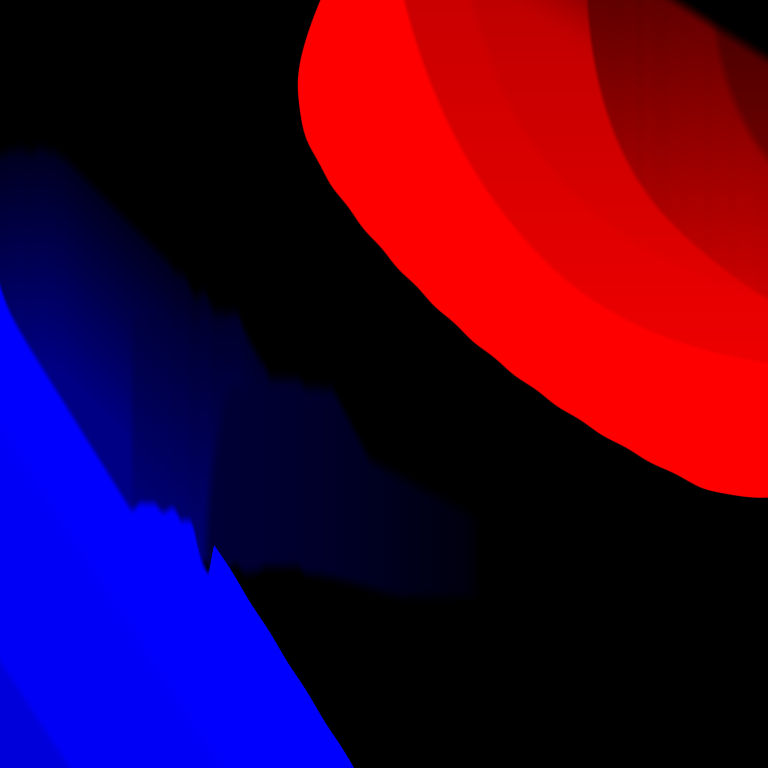
This background is drawn by a Shadertoy shader. Its source:

```glsl
// Two glowing masses on black: a red bowl of nested shells at upper right,
// and a blue slope at lower left trailing a torn, stepped dark-blue veil.
// Shells are skewed parabolas on the diagonal; the veil is a stepped height profile.

const vec3 RED = vec3(1.0, 0.0, 0.0);
const vec3 BLUE = vec3(0.0, 0.0, 1.0);

float hash(float n) {
    return fract(sin(n * 127.1) * 43758.5453);
}

float noise(float x) {
    float cell = floor(x);
    return mix(hash(cell), hash(cell + 1.0), smoothstep(0.0, 1.0, x - cell));
}

// Coverage of the positive side of a signed value, blurred over a width
float cover(float d, float blur) {
    return smoothstep(-blur, blur, d);
}

// Linear descent of a given height between two abscissas
float fall(float x, float from, float to, float height) {
    return height * clamp((x - from) / (to - from), 0.0, 1.0);
}

// Signed height above a parabola on the diagonal; bend = left and right curvature
float shell(vec2 diag, vec2 vertex, vec2 bend) {
    float d = diag.x - vertex.x;
    return diag.y - vertex.y - (d < 0.0 ? bend.x : bend.y) * d * d;
}

// Outer bowl: a parabola whose two ends curl up, with a faint scallop
float bowl(vec2 diag) {
    float d = diag.x + 0.06;
    float curl = 15.6 * pow(max(-d, 0.0), 7.0) + 3.0 * pow(max(d - 0.6, 0.0), 2.0);
    return shell(diag, vec2(-0.06, 1.168), vec2(0.3)) - curl
        + 0.0012 * sin(d * 65.0);
}

float redLight(vec2 p, float pixel) {
    vec2 diag = vec2(p.x - p.y, p.x + p.y);
    float depth = 1.0 - p.y;
    float rim = depth - 0.63 * (p.x - 0.892);

    float outer = bowl(diag);
    float second = shell(diag, vec2(0.05, 1.37), vec2(0.57, 0.88));
    float third = shell(diag, vec2(0.0, 1.495), vec2(0.8));
    float dark = shell(diag, vec2(0.17, 1.584), vec2(1.1, 0.55));
    float core = shell(diag, vec2(0.25, 1.79), vec2(1.3));

    // Each shell is dimmer than the one around it and brightens downwards
    float light = mix(1.0, 0.79 + 0.3 * depth, cover(second, 0.006));
    light = mix(light, 0.75 + 0.36 * depth, cover(third, 0.012));
    light *= mix(0.55, 1.0, smoothstep(0.0, 0.16, rim));
    float darkLight = 0.37 + 1.1 * depth + 0.015 * noise(p.x * 90.0);
    light = mix(light, min(light, darkLight), cover(dark, 0.006));
    light = mix(light, 0.27 + 0.75 * depth, cover(core, 0.012));

    // Crisp outer edge, soft cut at the upper right
    float edge = max(fwidth(outer), pixel) * 0.7;
    return light * cover(outer, edge) * smoothstep(-0.004, 0.022, rim);
}

// Upper outline of the veil, descending in steps
float veilTop(float x) {
    return 0.808 - fall(x, 0.07, 0.27, 0.2) - fall(x, 0.27, 0.312, 0.022)
        - fall(x, 0.312, 0.352, 0.081) - fall(x, 0.352, 0.43, 0.006)
        - fall(x, 0.43, 0.482, 0.098) - fall(x, 0.482, 0.625, 0.078);
}

float veilLight(vec2 p) {
    float teeth = noise(p.x * 75.0) - 0.5;
    // The outline is torn only on its level treads
    float tread = 1.0 - smoothstep(0.06, 0.09, p.x)
        + smoothstep(0.2, 0.24, p.x) * (1.0 - smoothstep(0.42, 0.45, p.x));
    float top = veilTop(p.x) + 0.018 * teeth * tread;
    float bottom = 0.258 - fall(p.x, 0.4, 0.52, 0.035)
        + 0.022 * teeth * (1.0 - smoothstep(0.38, 0.44, p.x));
    float depth = max(top - p.y, 0.0);

    // Three overlapping layers, dimmer towards the right
    float light = min(0.12 + 1.4 * depth, 0.52);
    float middle = cover(p.x - 0.172, 0.006) * cover(0.585 + 0.02 * teeth - p.y, 0.015);
    light = mix(light, 0.16 + 0.85 * depth, middle);
    float bend = 0.268 + 0.45 * pow(max(p.y - 0.25, 0.0), 2.0);
    float tail = cover(p.x - bend, 0.009) * cover(0.495 + 0.02 * teeth - p.y, 0.015);
    float tailLight = 0.21 - fall(p.x, 0.29, 0.43, 0.05) - fall(p.x, 0.43, 0.62, 0.11);
    light = mix(light, tailLight, tail);

    return light * cover(top - p.y, 0.014) * cover(p.y - bottom, 0.012)
        * (1.0 - smoothstep(0.608, 0.63, p.x));
}

// Upper edge of the bright slope: covered, torn, then bare
float slopeTop(float x) {
    float covered = 0.609 - 1.6 * x + 0.02 * exp(-x / 0.01);
    float torn = 0.345 - 0.2 * (x - 0.175) - 2.2 * max(x - 0.24, 0.0)
        + 0.022 * (noise(x * 80.0) - 0.5);
    float bare = 0.738 - 1.6 * x + 0.001 * sin(x * 130.0);
    float top = mix(covered, torn, smoothstep(0.166, 0.182, x));
    return mix(top, bare, smoothstep(0.27, 0.28, x));
}

void mainImage(out vec4 fragColor, in vec2 fragCoord) {
    vec2 p = fragCoord / iResolution.xy;
    float pixel = 1.0 / iResolution.y;

    float blur = mix(0.009, 1.3 * pixel, smoothstep(0.265, 0.28, p.x));
    float slope = cover(slopeTop(p.x) - p.y, blur);
    float slopeLight = 1.0 - 0.03 * cover(0.445 - 1.54 * p.x - p.y, 0.03)
        - 0.11 * cover(0.14 - 1.54 * p.x - p.y, 0.012);

    float blue = mix(veilLight(p), slopeLight, slope);
    fragColor = vec4(RED * redLight(p, pixel) + BLUE * blue, 1.0);
}
```
